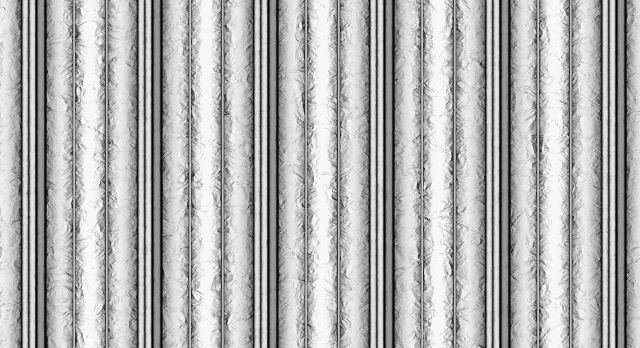
Give the GLSL for this texture, as a Shadertoy shader.

```glsl
const float REPEATS = 5.517;      // panels across the canvas
const float OFFSET = 0.392;       // panel start, in panels
const float RELIEF = 0.019;       // depth of the hammered surface
const float RELIEF_SCALE = 14.0;  // coarsest dents per panel
const float RELIEF_STEP = 0.005;  // slope sampling distance
const float FALLOFF = 0.5;        // darkening of slopes facing sideways
const float GROUP_SHADE = 0.22;   // darkening toward the deep channel
const float GROUP_END = 0.794;    // right end of the three wide ribs
const float SEAM_WIDTH = 0.0095;  // half width of the deepest seam
const float BRIGHTEST = 0.97;
const vec3 METAL = vec3(1.0);

// One panel: rib borders, rib brightness, seam darkness
const int RIBS = 8;
const float EDGE[9] = float[](0.0, 0.236, 0.258, 0.517, 0.539, 0.794, 0.856, 0.922, 1.0);
const float CREST[8] = float[](0.99, 0.85, 1.03, 0.85, 0.99, 1.15, 1.15, 0.78);
const float SEAM[9] = float[](0.95, 0.35, 0.3, 0.45, 0.3, 0.75, 0.65, 0.95, 0.95);

float hash(vec2 p) {
    vec3 q = fract(p.xyx * 0.1031);
    q += dot(q, q.yzx + 33.33);
    return fract((q.x + q.y) * q.z);
}

float noise(vec2 p) {
    vec2 cell = floor(p), f = fract(p);
    f = f * f * (3.0 - 2.0 * f);
    return mix(mix(hash(cell), hash(cell + vec2(1, 0)), f.x),
               mix(hash(cell + vec2(0, 1)), hash(cell + vec2(1, 1)), f.x), f.y);
}

// Creased, slightly flattened dents
float height(vec2 p) {
    p = p * RELIEF_SCALE * vec2(0.9, 1.15) + 100.0;
    p += 0.9 * vec2(noise(p * 0.6 + 17.0), noise(p * 0.6 + 43.0));
    float sum = 0.0, amp = 0.5;
    for (int i = 0; i < 3; i++) {
        sum += amp * abs(2.0 * noise(p) - 1.0);
        p = mat2(1.6, 1.2, -1.2, 1.6) * p + 7.3;
        amp *= 0.5;
    }
    return sum;
}

vec2 slope(vec2 p) {
    vec2 e = vec2(RELIEF_STEP, 0.0);
    return vec2(height(p + e.xy) - height(p - e.xy),
                height(p + e.yx) - height(p - e.yx)) / (2.0 * RELIEF_STEP);
}

void mainImage(out vec4 fragColor, in vec2 fragCoord) {
    float pixel = REPEATS / iResolution.x;
    vec2 p = fragCoord * pixel - vec2(OFFSET, 0.0);
    float x = fract(p.x);

    // Find the rib and the seam darkness
    float across = 0.0, crest = 1.0, dark = 0.0, roughness = 1.0;
    for (int i = 0; i <= RIBS; i++) {
        float w = SEAM_WIDTH * mix(0.35, 1.0, SEAM[i]);
        float line = 1.0 - smoothstep(w - 0.75 * pixel, w + 0.75 * pixel, abs(x - EDGE[i]));
        dark = max(dark, SEAM[i] * line);
        if (i < RIBS && x >= EDGE[i] && x < EDGE[i + 1]) {
            float width = EDGE[i + 1] - EDGE[i];
            across = 2.0 * (x - EDGE[i]) / width - 1.0;
            crest = CREST[i];
            roughness = mix(0.55, 1.0, smoothstep(0.05, 0.2, width));
        }
    }

    // Light from the viewer on the dented, rounded ribs
    vec2 tilt = vec2(across, 0.0) + RELIEF * roughness * slope(p);
    float shade = crest * (1.0 - FALLOFF * min(dot(tilt, tilt), 1.6));

    // Broad shading toward the channel
    float side = abs(2.0 * x / GROUP_END - 1.0);
    shade *= 1.0 - GROUP_SHADE * smoothstep(0.45, 1.0, side);

    shade = min(shade, BRIGHTEST) * (1.0 - dark);
    fragColor = vec4(METAL * shade, 1.0);
}
```
